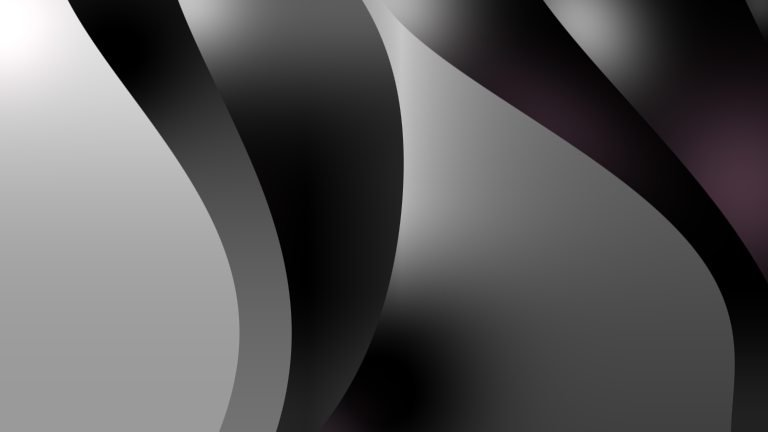
A Shadertoy shader for this background:

```glsl
// Overlapping curved sheets in silver, charcoal and dark plum, lit by soft glows.

// Lengths are in canvas heights; y runs downward from the top edge.
// Each sheet edge: x at the top, then its four forward differences down the canvas.
const float START_A = 0.157, START_B = 0.412, START_C = 0.838;
const float START_D = 0.884, START_E = 1.257, START_F = 1.725;
const vec4 BEND_A = vec4(0.169, -0.009, -0.083, 0.060);
const vec4 BEND_B = vec4(0.113, -0.009, -0.049, 0.025);
const vec4 BEND_C = vec4(0.088, -0.086, 0.030, -0.058);
const vec4 BEND_D = vec4(0.310, 0.032, -0.218, 0.248);
const vec4 BEND_E = vec4(0.211, -0.002, -0.063, 0.035);
const vec4 BEND_F = vec4(0.120, 0.0, 0.0, 0.0);

const vec3 PLUM = vec3(0.28, 0.195, 0.245);
const vec3 WARM_WHITE = vec3(0.17, 0.14, 0.15);
const vec2 SLOPE_D = vec2(0.83, 0.56);   // direction along the fourth edge
const vec2 SLOPE_E = vec2(0.63, 0.77);   // direction along the fifth edge
const float CREASE_X = 0.71;

// Quartic curve through five evenly spaced heights
float edgeX(float y, float start, vec4 d) {
    float s = 4.0 * y;
    return start + s * (d.x + (s - 1.0) / 2.0 * (d.y
         + (s - 2.0) / 3.0 * (d.z + (s - 3.0) / 4.0 * d.w)));
}

// Smooth coverage of the area left of an edge
float leftOf(vec2 p, float start, vec4 bend) {
    float gap = edgeX(p.y, start, bend) - p.x;
    return clamp(gap / fwidth(gap) + 0.5, 0.0, 1.0);
}

float bell(float x) { return exp(-x * x); }

// Elliptical glow whose first radius lies along axis
float glow(vec2 p, vec2 center, vec2 axis, vec2 radii) {
    vec2 q = p - center;
    vec2 local = vec2(dot(q, axis), dot(q, vec2(-axis.y, axis.x)));
    return bell(length(local / radii));
}

float glow(vec2 p, vec2 center, float radius) {
    return bell(length(p - center) / radius);
}

vec3 silverSheet(vec2 p) {
    float shade = 0.60 + 0.28 * bell(p.y / 0.45);
    return vec3(shade) + WARM_WHITE * glow(p, vec2(0.0, 0.06), 0.15);
}

vec3 slateSheet(vec2 p) {
    float shade = 0.52 * (1.0 - exp(-2.0 * p.y)) + 0.10 * exp(-p.y / 0.1);
    return vec3(shade - 0.17 * glow(p, vec2(0.27, 0.17), 0.17));
}

vec3 creasedSheet(vec2 p) {
    float across = p.x - CREASE_X;
    float top = 0.36 * bell(p.y / 0.23);
    float lit = 0.40 * glow(p, vec2(0.43, 0.0), 0.13);
    float fold = 0.58 * max(across, 0.0) * smoothstep(0.1, 0.45, p.y);
    float foot = 0.13 * smoothstep(0.65, 1.0, p.y);
    vec3 ember = vec3(0.25, 0.15, 0.16) * max(-across, 0.0);
    return vec3(top + lit + fold + foot) + ember * smoothstep(0.25, 0.5, p.y);
}

vec3 broadSheet(vec2 p) {
    float shade = 0.33 - 0.16 * (p.y - 0.5);
    float rim = 0.38 * exp(-abs(p.x - 0.93) / 0.2);
    shade += rim * (1.0 - smoothstep(0.45, 0.8, p.y));
    shade -= 0.30 * glow(p, vec2(0.88, 0.89), 0.23);
    return vec3(max(shade, 0.0)) + 0.3 * PLUM * glow(p, vec2(0.78, 1.0), 0.09);
}

vec3 plumSheet(vec2 p) {
    float lit = 0.70 * glow(p, vec2(0.90, 0.0), 0.17);
    float foot = 0.13 * smoothstep(0.65, 1.0, p.y);
    float tint = 0.62 * glow(p, vec2(1.27, 0.29), SLOPE_D, vec2(0.24, 0.12));
    return vec3(lit + foot) + PLUM * tint;
}

vec3 farSheet(vec2 p) {
    float lit = 0.62 * glow(p, vec2(1.34, 0.05), SLOPE_E, vec2(0.17, 0.13));
    return vec3(lit) + PLUM * glow(p, vec2(1.72, 0.43), 0.22);
}

void mainImage(out vec4 fragColor, in vec2 fragCoord) {
    vec2 p = fragCoord / iResolution.y;
    p.y = 1.0 - p.y;

    // Paint from the far right sheet to the near left one
    vec3 color = vec3(0.22 * glow(p, vec2(1.76, 0.0), 0.07));
    color = mix(color, farSheet(p), leftOf(p, START_F, BEND_F));
    color = mix(color, plumSheet(p), leftOf(p, START_E, BEND_E));
    color = mix(color, broadSheet(p), leftOf(p, START_D, BEND_D));
    color = mix(color, creasedSheet(p), leftOf(p, START_C, BEND_C));
    color = mix(color, slateSheet(p), leftOf(p, START_B, BEND_B));
    color = mix(color, silverSheet(p), leftOf(p, START_A, BEND_A));

    fragColor = vec4(clamp(color, 0.0, 1.0), 1.0);
}
```
